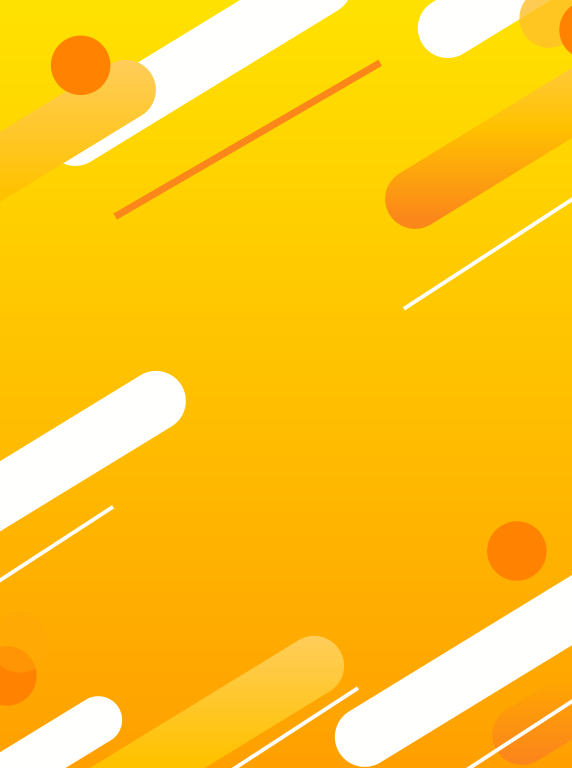
A Shadertoy shader for this background:

```glsl
// Lengths are percent of canvas height
const float PILL_RADIUS = 3.9;
const float SMALL_RADIUS = 3.1;
const float DOT_RADIUS = 3.87;
const float LINE_HALF = 0.25;
const float STRIPE_HALF = 0.46;
const float FAR = 60.0;
const vec2 PILL_DIR = vec2(0.853, 0.522);
const vec2 LINE_DIR = vec2(0.838, 0.545);
const vec2 STRIPE_DIR = vec2(0.865, 0.502);

const vec3 SKY_TOP = vec3(1.0, 0.885, 0.0);
const vec3 SKY_BOTTOM = vec3(1.0, 0.625, 0.0);
const vec3 WHITE = vec3(1.0, 1.0, 0.995);
const vec3 ORANGE = vec3(1.0, 0.51, 0.0);
const vec3 AMBER = vec3(0.985, 0.53, 0.10);
const vec3 GOLD = vec3(1.0, 0.76, 0.0);
const vec3 PALE = vec3(1.0, 0.805, 0.35);
const vec3 HONEY = vec3(1.0, 0.65, 0.0);

// Rounded bar from its visible tip; a negative reach runs down-left
float pill(vec2 p, vec2 tip, float reach, float radius) {
    vec2 q = p - tip;
    float t = clamp(dot(q, PILL_DIR) / reach, 0.0, 1.0);
    return length(q - PILL_DIR * reach * t) - radius;
}

// Square-ended bar
float bar(vec2 p, vec2 tip, vec2 dir, float reach, float halfWidth) {
    vec2 q = p - tip - dir * reach * 0.5;
    vec2 local = vec2(dot(q, dir), dot(q, vec2(-dir.y, dir.x)));
    vec2 d = abs(local) - vec2(abs(reach) * 0.5, halfWidth);
    return max(d.x, d.y);
}

float disc(vec2 p, vec2 center) {
    return length(p - center) - DOT_RADIUS;
}

// Blend one ink through an antialiased edge
void paint(inout vec3 color, vec3 ink, float dist, float alpha) {
    float pixel = 100.0 / iResolution.y;
    color = mix(color, ink, alpha * clamp(0.5 - dist / pixel, 0.0, 1.0));
}

float ramp(float low, float high, float y) {
    return clamp((y - low) / (high - low), 0.0, 1.0);
}

void mainImage(out vec4 fragColor, in vec2 fragCoord) {
    vec2 p = fragCoord / iResolution.y * 100.0;
    vec3 color = mix(SKY_BOTTOM, SKY_TOP, p.y / 100.0);

    // Upper left group
    paint(color, WHITE, pill(p, vec2(9.8, 82.3), 37.7, PILL_RADIUS), 1.0);
    vec3 cream = mix(GOLD, PALE, ramp(75.0, 92.0, p.y));
    paint(color, cream, pill(p, vec2(16.4, 88.3), -FAR, PILL_RADIUS), 1.0);
    paint(color, ORANGE, disc(p, vec2(10.5, 91.5)), 1.0);
    paint(color, AMBER, bar(p, vec2(15.0, 71.8), STRIPE_DIR, 39.9, STRIPE_HALF), 1.0);

    // Upper right group
    paint(color, WHITE, pill(p, vec2(58.3, 96.35), FAR, PILL_RADIUS), 1.0);
    paint(color, vec3(1.0, 0.75, 0.16), disc(p, vec2(71.5, 97.65)), 0.8);
    paint(color, ORANGE, disc(p, vec2(76.7, 96.1)), 1.0);
    vec3 ember = mix(AMBER, GOLD, ramp(71.5, 83.5, p.y));
    ember = mix(ember, PALE, 0.7 * ramp(83.5, 92.0, p.y));
    paint(color, ember, pill(p, vec2(54.05, 74.1), FAR, PILL_RADIUS), 1.0);
    paint(color, WHITE, bar(p, vec2(52.6, 59.8), LINE_DIR, FAR, LINE_HALF), 1.0);

    // Lower left group
    paint(color, WHITE, pill(p, vec2(20.3, 47.8), -FAR, PILL_RADIUS), 1.0);
    paint(color, WHITE, bar(p, vec2(14.7, 34.0), LINE_DIR, -FAR, LINE_HALF), 1.0);
    paint(color, ORANGE, disc(p, vec2(0.9, 12.0)), 1.0);
    paint(color, vec3(1.0, 0.66, 0.03), disc(p, vec2(2.6, 16.3)), 0.5);
    paint(color, WHITE, pill(p, vec2(12.8, 6.25), -FAR, SMALL_RADIUS), 1.0);

    // Lower middle group
    cream = mix(GOLD, PALE, ramp(1.0, 17.0, p.y));
    paint(color, cream, pill(p, vec2(40.9, 13.3), -FAR, PILL_RADIUS), 1.0);
    paint(color, WHITE, bar(p, vec2(46.6, 10.4), LINE_DIR, -FAR, LINE_HALF), 1.0);

    // Lower right group
    paint(color, ORANGE, disc(p, vec2(67.3, 28.25)), 1.0);
    paint(color, WHITE, pill(p, vec2(47.5, 4.05), FAR, PILL_RADIUS), 1.0);
    ember = mix(AMBER, HONEY, ramp(1.5, 11.5, p.y));
    paint(color, ember, pill(p, vec2(68.0, 4.3), FAR, PILL_RADIUS), 1.0);
    paint(color, WHITE, bar(p, vec2(59.6, -1.0), LINE_DIR, FAR, LINE_HALF), 1.0);

    fragColor = vec4(color, 1.0);
}
```
